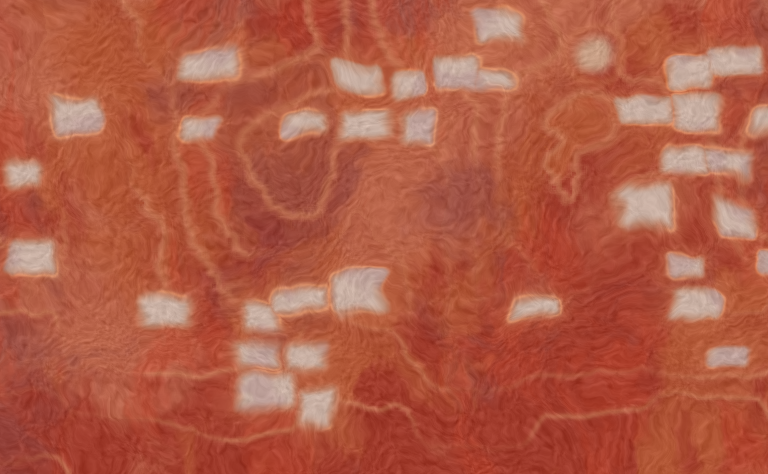
This texture is drawn by a Shadertoy shader. Its source:

```glsl
// Weathered red clay relief with pale plaster patches, ledges and flowing veins.

float hash(vec2 p) {
    return fract(sin(dot(p, vec2(127.1, 311.7))) * 43758.55);
}

// Value noise; a larger sharpness gives flat blocks with steep steps.
float noise(vec2 p, float sharpness) {
    vec2 i = floor(p);
    vec2 f = clamp((fract(p) - 0.5) * sharpness + 0.5, 0.0, 1.0);
    f = f * f * (3.0 - 2.0 * f);
    return mix(mix(hash(i), hash(i + vec2(1, 0)), f.x),
               mix(hash(i + vec2(0, 1)), hash(i + vec2(1, 1)), f.x), f.y);
}

float fbm(vec2 p) {
    float sum = 0.0, amp = 0.5;
    for (int i = 0; i < 5; i++) {
        sum += amp * noise(p, 1.0);
        p = mat2(1.6, 1.2, -1.2, 1.6) * p + 7.3;
        amp *= 0.5;
    }
    return sum / 0.97;
}

// Level lines of a height field: x = pale rim, y = shade on the low side.
vec2 ledge(float height, float width) {
    float slope = max(length(vec2(dFdx(height), dFdy(height))) * iResolution.y, 0.5);
    float f = fract(height);
    float rim = min(f, 1.0 - f) / (slope * width);
    return vec2(exp(-rim * rim), exp(-(1.0 - f) / (slope * 0.045)));
}

// How likely plaster is at a place: three broad clusters.
float plasterDensity(vec2 p) {
    float a = length((p - vec2(0.58, 0.27)) / vec2(0.30, 0.17));
    float b = length((p - vec2(0.73, 0.81)) / vec2(0.36, 0.14));
    float c = length((p - vec2(1.50, 0.62)) / vec2(0.18, 0.34));
    return 0.03 + 0.68 * (1.0 - smoothstep(0.75, 1.1, min(a, min(b, c))));
}

// Distance to rounded blocks scattered over a jittered grid.
float plasterDistance(vec2 p) {
    float d = 1.0;
    vec2 home = floor(p * 10.0);
    for (int y = -1; y <= 1; y++)
    for (int x = -1; x <= 1; x++) {
        vec2 cell = home + vec2(x, y);
        vec2 jitter = vec2(hash(cell + 3.1), hash(cell + 8.7));
        vec2 center = (cell + 0.3 + 0.4 * jitter) * 0.1;
        vec2 size = vec2(0.036, 0.022) + vec2(0.028, 0.022) * jitter.yx;
        vec2 q = abs(p - center) - size + 0.014;
        float block = length(max(q, 0.0)) + min(max(q.x, q.y), 0.0) - 0.014;
        if (hash(cell + 21.4) < plasterDensity(center)) d = min(d, block);
    }
    return d;
}

void mainImage(out vec4 fragColor, in vec2 fragCoord) {
    vec2 p = fragCoord / iResolution.y;
    vec2 warp = vec2(fbm(p * 5.0), fbm(p * 5.0 + 31.0)) - 0.5;
    vec2 q = p + 0.14 * warp;

    // Clay: red below, more orange and salmon above
    float tone = fbm(q * vec2(7.0, 4.0) + 4.0) + 0.14 * (p.y - 0.5);
    float bloom = fbm(q * 3.5 + 17.0) + 0.22 * (p.y - 0.55);
    vec3 col = mix(vec3(0.63, 0.23, 0.17), vec3(0.70, 0.34, 0.21), smoothstep(0.43, 0.60, tone));
    col = mix(col, vec3(0.73, 0.40, 0.30), 0.9 * smoothstep(0.50, 0.66, bloom));
    float mauve = smoothstep(0.54, 0.72, fbm(q * 5.0 + 52.0));
    col = mix(col, vec3(0.55, 0.27, 0.26), 0.6 * mauve);
    float scarlet = smoothstep(0.54, 0.68, fbm(q * vec2(9.0, 4.0) + 77.0));
    col = mix(col, vec3(0.74, 0.27, 0.18), 0.5 * scarlet);

    // Stepped ledges below, slanting veins above
    float steps = 5.0 * p.y + 1.5 * noise(p * vec2(4.0, 3.0) + 0.4 * warp, 3.5) + 0.6 * warp.x;
    float veins = 4.5 * p.x + 1.7 * p.y + 2.6 * noise(q * vec2(3.5, 3.0) + 9.0, 1.6) + 1.2 * warp.y;
    float upper = smoothstep(0.30, 0.46, p.y + 0.3 * warp.x);
    vec2 relief = mix(ledge(steps, 0.007), ledge(veins, 0.011), upper);
    float fade = smoothstep(0.36, 0.60, noise(p * 5.0 + 13.0, 1.0));
    col = mix(col, vec3(0.58, 0.20, 0.16), 0.45 * relief.y * (0.4 + 0.6 * fade));
    col = mix(col, vec3(0.77, 0.47, 0.34), relief.x * (0.15 + 0.55 * fade));

    // Small sun with fading rings near the top
    float r = length(p - vec2(1.25, 0.89) + 0.05 * warp);
    float rings = pow(0.5 + 0.5 * cos(r * 95.0), 5.0) * exp(-r * 9.0);
    col = mix(col, vec3(0.78, 0.46, 0.32), 0.8 * rings);
    col = mix(col, vec3(0.78, 0.62, 0.52), 1.0 - smoothstep(0.02, 0.06, r));

    // Plaster: orange halo, dark gaps, soft pale face and broken bright edge
    vec2 bent = p + 0.07 * warp + 0.012 * (vec2(noise(p * 28.0, 1.0), noise(p * 28.0 + 40.0, 1.0)) - 0.5);
    float d = plasterDistance(bent);
    float lower = plasterDistance(bent + vec2(-0.012, 0.03));
    float gap = (1.0 - smoothstep(-0.01, 0.02, lower)) * smoothstep(0.0, 0.02, d);
    col = mix(col, vec3(0.75, 0.42, 0.29), 0.75 * exp(-max(d, 0.0) / 0.025));
    col = mix(col, vec3(0.55, 0.23, 0.19), 0.4 * gap * mauve);
    float softness = mix(0.004, 0.018, noise(p * 7.0 + 60.0, 1.0));
    float face = 1.0 - smoothstep(-softness, softness, d);
    vec3 plaster = mix(vec3(0.75, 0.57, 0.48), vec3(0.79, 0.69, 0.64), smoothstep(0.0, 0.022, -d));
    plaster = mix(plaster, vec3(0.72, 0.59, 0.58), 0.6 * smoothstep(0.48, 0.65, fbm(p * 11.0)));
    col = mix(col, plaster, face);
    float edge = exp(-pow((d - 0.002) / 0.0035, 2.0));
    col += vec3(0.10, 0.08, 0.04) * edge * smoothstep(0.5, 0.7, noise(p * 14.0, 1.0));

    // Embossed grain and fine brush hairs
    vec2 g = p * 75.0 + 16.0 * warp;
    float emboss = fbm(g) - fbm(g + vec2(0.45, -0.45));
    float hairs = noise(mat2(0.8, 0.6, -0.6, 0.8) * q * vec2(45.0, 150.0), 1.0) - 0.5;
    col += 0.13 * emboss + 0.035 * hairs;
    fragColor = vec4(clamp(col, 0.0, 1.0), 1.0);
}
```
